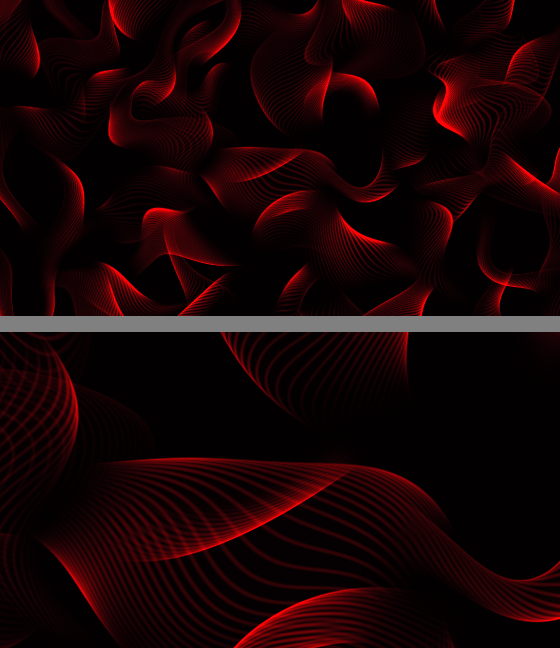
Top: the whole. Bottom: its middle third, enlarged.
Give the GLSL for this background, as a WebGL 1 fragment shader.

```glsl
precision highp float;
// Scattered red ribbons of fine lines, folding over themselves on black.
// Each ribbon is a sheet seen edge-on at its two folds: the lines follow an
// arccosine across its width, so they crowd and glow where the sheet turns.

uniform vec2 u_resolution;

float random(vec2 cell, float salt) {
    return fract(sin(dot(cell, vec2(12.99, 78.23)) + salt * 37.72) * 43758.55);
}

// Brightness of one ribbon at q, measured from its centre.
float ribbon(vec2 q, vec2 cell, float pixel) {
    float angle = 6.2832 * random(cell, 1.0);
    float ca = cos(angle), sa = sin(angle);
    q = vec2(ca * q.x + sa * q.y, ca * q.y - sa * q.x);

    float halfLength = mix(0.13, 0.23, random(cell, 2.0));
    float along = 1.0 - smoothstep(0.45 * halfLength, halfLength, abs(q.x));
    if (along <= 0.0) return 0.0;

    // Wavy lower fold, and a width that pinches and fans out.
    float wave = mix(13.0, 22.0, random(cell, 3.0));
    float bend = mix(0.02, 0.045, random(cell, 4.0));
    float foldArg = wave * q.x + 6.2832 * random(cell, 5.0);
    float fold = bend * sin(foldArg);
    float foldSlope = bend * wave * cos(foldArg);

    float fullWidth = mix(0.12, 0.27, random(cell, 6.0));
    float fan = mix(7.0, 14.0, random(cell, 7.0));
    float fanArg = fan * q.x + 6.2832 * random(cell, 8.0);
    float width = fullWidth * (0.62 + 0.38 * sin(fanArg));
    float widthSlope = fullWidth * 0.38 * fan * cos(fanArg);

    float depth = q.y + 0.3 * fullWidth - fold;
    float cover = smoothstep(-1.5 * pixel, pixel, depth)
                * smoothstep(-1.5 * pixel, pixel, width - depth);
    if (cover <= 0.0) return 0.0;

    // Line phase, with its gradient to turn phase into distance.
    float t = clamp(depth / width, 0.002, 0.998);
    float root = sqrt(t * (1.0 - t));
    float tilt = mix(0.3, 1.3, random(cell, 9.0));
    float lengthwise = 92.0 * cos(tilt);
    float crosswise = 40.0 * sin(tilt) * fullWidth;
    float rippleArg = 26.0 * q.y + 12.0 * q.x + 6.2832 * random(cell, 15.0);
    float phase = lengthwise * q.x + crosswise * acos(1.0 - 2.0 * t)
                + 1.1 * sin(rippleArg);
    float steep = crosswise / (root * width);
    vec2 slope = vec2(lengthwise - steep * (foldSlope + t * widthSlope), steep)
               + 1.1 * cos(rippleArg) * vec2(12.0, 26.0);
    float gap = abs(fract(phase + 0.5) - 0.5) / max(length(slope), 30.0);
    float line = 1.0 - smoothstep(0.0, 0.0021 + pixel, gap);

    // Dim body; the fold burns along short stretches and dissolves elsewhere.
    float hot = 0.5 + 0.5 * sin(16.0 * q.x + 6.2832 * random(cell, 10.0));
    hot *= hot;
    float crowding = 1.0 / max(2.0 * root, 0.15) - 1.0;
    float glow = hot * exp(-max(depth, 0.0) / 0.016);
    float light = 0.18 + 0.1 * hot + (0.03 + 0.21 * hot) * crowding
                + 0.36 * glow;
    float far = random(cell, 11.0);
    light *= mix(smoothstep(-0.04, 0.4, t), 1.0, min(2.0 * hot, 1.0));
    light *= mix(1.0, far * far, smoothstep(0.15, 0.95, t));
    light *= mix(0.5, 1.2, random(cell, 12.0));
    return light * along * cover * mix(0.07 + 0.35 * glow, 1.0, line);
}

void main() {
    float pixel = 1.0 / u_resolution.y;
    vec2 p = gl_FragCoord.xy * pixel;

    // A shared warp keeps the ribbons from looking alike.
    vec2 warped = p + 0.024 * vec2(sin(14.0 * p.y + 4.0 * p.x),
                                   sin(12.0 * p.x - 5.0 * p.y + 1.3));

    // One ribbon for each cell of a jittered grid.
    float light = 0.007;
    for (int i = 0; i < 9; i++) {
        for (int j = 0; j < 6; j++) {
            vec2 cell = vec2(float(i), float(j));
            vec2 jitter = vec2(random(cell, 13.0), random(cell, 14.0)) - 0.5;
            vec2 centre = (cell + 0.8 * jitter) * vec2(0.222, 0.2);
            light += ribbon(warped - centre, cell, pixel);
        }
    }

    // Pure red, with a trace of the other channels in the lit parts.
    vec2 trace = min(light * vec2(0.07, 0.14), vec2(0.012, 0.022));
    gl_FragColor = vec4(min(light, 1.0), trace, 1.0);
}
```
